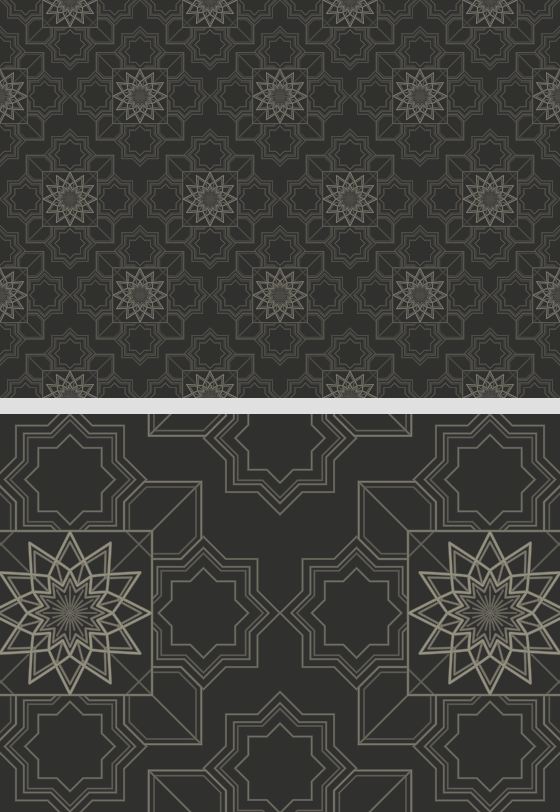
Top: the whole. Bottom: its middle third, enlarged.
Reproduce this pattern procedurally as a Shadertoy shader.

```glsl
// Dark tile of fine-line rosettes ringed by eight-pointed stars, in a half-drop layout.

const float PI = 3.14159265;
const vec2 REPEATS = vec2(4.0, 2.0);
const vec2 CELL = vec2(192.0, 273.0);   // one repeat, in 1/768 of the canvas width
const vec2 FIRST_CENTER = vec2(96.0, 0.0);
const vec2 SECOND_CENTER = vec2(0.0, 141.0);
const float SQUARE_HALF = 37.5;
const float CORNER_REACH = 60.0;
const float STAR_OFFSET = 61.0;
const float STAR_HALF = 24.7;
const vec3 GROUND = vec3(0.188, 0.188, 0.182);
const vec3 INK = vec3(0.58, 0.565, 0.50);

// Filtered coverage of a stroke at distance d from its middle
float stroke(float d, float halfWidth, float blur) {
    return clamp((d + halfWidth) / blur + 0.5, 0.0, 1.0)
         - clamp((d - halfWidth) / blur + 0.5, 0.0, 1.0);
}

float segment(vec2 p, vec2 a, vec2 b) {
    vec2 along = b - a;
    vec2 offset = p - a;
    return length(offset - along * clamp(dot(offset, along) / dot(along, along), 0.0, 1.0));
}

// Union of a square and the same square turned by 45 degrees
float eightStar(vec2 p, float halfSide) {
    p = abs(p);
    return min(max(p.x, p.y), (p.x + p.y) * sqrt(0.5)) - halfSide;
}

// Fold the plane into one half of a twelfth
vec2 foldTwelve(vec2 p) {
    float sector = PI / 6.0;
    float angle = atan(p.y, p.x + 1e-4);
    angle = abs(angle - sector * floor(angle / sector + 0.5));
    return length(p) * vec2(cos(angle), sin(angle));
}

float rosette(vec2 p, float blur) {
    vec2 q = foldTwelve(p);
    vec2 side = vec2(cos(PI / 12.0), sin(PI / 12.0));

    // Petals with an inner outline
    float petal = min(segment(q, vec2(37.0, 0.0), side * 25.0),
                      segment(q, side * 25.0, vec2(19.5, 0.0)));
    float inset = min(segment(q, vec2(32.5, 0.0), side * 22.5),
                      segment(q, side * 25.0, side * 13.0));
    // Central stars and rays
    float star = segment(q, vec2(19.5, 0.0), side * 13.0);
    float innerStar = segment(q, vec2(15.5, 0.0), side * 10.0);
    float rays = min(segment(q, vec2(0.0), vec2(12.0, 0.0)),
                     segment(q, side * 3.0, side * 8.0));

    float ink = stroke(min(petal, star), 0.62, blur);
    ink = max(ink, 0.75 * stroke(min(inset, innerStar), 0.5, blur));
    return max(ink, 0.6 * stroke(rays, 0.4, blur));
}

float motif(vec2 p, float blur) {
    // Fold to one eighth: a star on the x axis, a corner on the diagonal
    p = abs(p);
    p = vec2(max(p.x, p.y), min(p.x, p.y));
    float square = p.x - SQUARE_HALF;

    // Central square with its rosette and cut corners
    float frame = abs(square);
    float cut = segment(p, vec2(SQUARE_HALF, 25.5), vec2(31.5));
    float spoke = segment(p, vec2(19.0), vec2(SQUARE_HALF));
    float ink = 0.75 * stroke(max(frame, p.y - SQUARE_HALF), 0.5, blur);
    if (square < 0.0) {
        ink = max(ink, 0.5 * stroke(min(cut, spoke), 0.4, blur));
        return max(ink, rosette(p, blur));
    }

    // Nested side stars
    vec2 starPoint = p - vec2(STAR_OFFSET, 0.0);
    float star = eightStar(starPoint, STAR_HALF);
    ink = max(ink, 0.65 * stroke(abs(star), 0.4, blur));
    ink = max(ink, 0.65 * stroke(abs(star + 3.6), 0.4, blur));
    ink = max(ink, 0.5 * stroke(abs(star + 5.4), 0.35, blur));
    ink = max(ink, 0.65 * stroke(abs(star + 10.2), 0.4, blur));

    // Corner leaves between the stars, with a diagonal vein
    float leaf = max(p.x - CORNER_REACH, -star);
    float vein = segment(p, vec2(SQUARE_HALF), vec2(CORNER_REACH));
    ink = max(ink, 0.75 * stroke(abs(leaf), 0.45, blur));
    ink = max(ink, 0.5 * stroke(abs(leaf + 2.4), 0.35, blur));
    return max(ink, 0.65 * stroke(vein, 0.4, blur));
}

// Position relative to the nearest copy of a center
vec2 wrapCell(vec2 p, vec2 center) {
    return mod(p - center + 0.5 * CELL, CELL) - 0.5 * CELL;
}

void mainImage(out vec4 fragColor, in vec2 fragCoord) {
    vec2 p = fragCoord / iResolution.xy * REPEATS * CELL;
    float blur = 1.3 * REPEATS.x * CELL.x / iResolution.x;
    float ink = max(motif(wrapCell(p, FIRST_CENTER), blur),
                    motif(wrapCell(p, SECOND_CENTER), blur));
    fragColor = vec4(mix(GROUND, INK, ink), 1.0);
}
```
